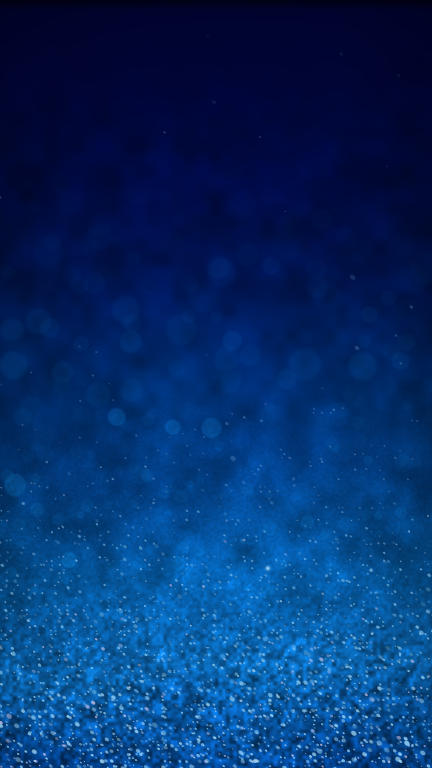
Write a Shadertoy shader that draws this background.

```glsl
const vec3 BACKDROP[9] = vec3[9](
    vec3(0.01, 0.24, 0.52), vec3(0.04, 0.39, 0.68), vec3(0.02, 0.36, 0.65),
    vec3(0.01, 0.26, 0.54), vec3(0.00, 0.18, 0.44), vec3(0.00, 0.09, 0.33),
    vec3(0.00, 0.04, 0.26), vec3(0.00, 0.02, 0.21), vec3(0.00, 0.01, 0.16));
// Larger blurred lights: centre in canvas fractions, radius in widths
const vec3 ACCENTS[5] = vec3[5](
    vec3(0.27, 0.457, 0.024), vec3(0.40, 0.444, 0.021), vec3(0.49, 0.443, 0.027),
    vec3(0.035, 0.368, 0.030), vec3(0.16, 0.271, 0.021));
const vec3 BOKEH_TINT = vec3(0.02, 0.13, 0.17);
const vec3 SPARK_TINT = vec3(0.62, 0.84, 0.97);
const vec3 WARM_TINT = vec3(0.80, 0.76, 0.90);
const vec2 BRIGHT_SPARK = vec2(0.62, 0.26);
const float BOKEH_CELL = 0.075;
const float GRAIN_SIZE = 0.0085;
const float GRAIN_CONTRAST = 1.15;
const float SIDE_SHADE = 0.30;

vec3 hash3(vec2 p) {
    vec3 q = fract(vec3(p.xyx) * vec3(0.1031, 0.1030, 0.0973));
    q += dot(q, q.yxz + 33.33);
    return fract((q.xxy + q.yzz) * q.zyx);
}

float noise(vec2 p) {
    vec2 i = floor(p), f = fract(p);
    f = f * f * (3.0 - 2.0 * f);
    return mix(mix(hash3(i).x, hash3(i + vec2(1, 0)).x, f.x),
               mix(hash3(i + vec2(0, 1)).x, hash3(i + vec2(1, 1)).x, f.x), f.y);
}

vec3 backdrop(float y) {
    float t = clamp(y, 0.0, 0.9999) * 8.0;
    int i = int(t);
    return mix(BACKDROP[i], BACKDROP[i + 1], fract(t));
}

// Soft discs scattered over a jittered grid
float bokeh(vec2 p, float cell, float seed) {
    vec2 q = p / cell, id = floor(q);
    float light = 0.0;
    for (int y = -1; y <= 1; y++)
    for (int x = -1; x <= 1; x++) {
        vec2 c = id + vec2(x, y);
        vec3 h = hash3(c + seed);
        float radius = mix(0.22, 0.46, h.z);
        float strength = hash3(c + seed + 57.0).x;
        float d = length(q - c - h.xy);
        light += strength * strength * (1.0 - smoothstep(radius * 0.65, radius, d));
    }
    return light;
}

// Small points of light: x = brightness, y = warmth
vec2 glitter(vec2 p, float cell, float density, float seed, float pixel) {
    vec2 q = p / cell, id = floor(q);
    vec3 h = hash3(id + seed);
    vec3 k = hash3(id + seed + 91.0);
    vec2 d = q - id - mix(vec2(0.3), vec2(0.7), h.xy);
    d = mat2(0.8, 0.6, -0.6, 0.8) * d * vec2(1.0, 1.35);
    float radius = mix(0.15, 0.36, k.x);
    float soft = max(0.12, 0.7 * pixel / cell);
    float spot = 1.0 - smoothstep(radius - soft, radius + soft, length(d));
    return vec2(spot * step(h.z, density) * mix(0.3, 1.0, k.y), step(0.86, k.z));
}

void mainImage(out vec4 fragColor, in vec2 fragCoord) {
    vec2 uv = fragCoord / iResolution.xy;
    vec2 p = fragCoord / iResolution.x;
    float pixel = 1.0 / iResolution.x;
    float side = 2.0 * uv.x - 1.0;

    // Gradient, side shading and cloudy mottling
    vec3 col = backdrop(uv.y + 0.035 * (noise(p * 5.0) - 0.5));
    float middle = smoothstep(0.0, 0.3, uv.y) * (1.0 - smoothstep(0.75, 1.0, uv.y));
    col *= 1.06 - SIDE_SHADE * side * side * mix(0.55, 1.0, middle);
    float mottle = 0.6 * noise(p * 16.0) + 0.4 * noise(p * 34.0 + 7.0);
    col *= 1.0 + 0.5 * (mottle - 0.5) * middle;

    // Out-of-focus lights, smaller towards the ground
    float haze = smoothstep(0.10, 0.33, uv.y) * (1.0 - smoothstep(0.45, 0.86, uv.y));
    float far = bokeh(p, BOKEH_CELL, 11.0) + bokeh(p + 0.31, BOKEH_CELL * 1.3, 43.0);
    float near = bokeh(p + 0.17, BOKEH_CELL * 0.6, 71.0);
    float lights = mix(near, far, smoothstep(0.25, 0.6, uv.y));
    col += BOKEH_TINT * (lights - 0.25) * 0.42 * haze;
    for (int i = 0; i < 5; i++) {
        vec3 a = ACCENTS[i];
        float d = length((uv - a.xy) * vec2(1.0, iResolution.y / iResolution.x));
        col += BOKEH_TINT * 0.6 * (1.0 - smoothstep(a.z * 0.7, a.z, d));
    }

    // Granular ground, coarser towards the lower edge
    float ground = 1.0 - smoothstep(0.05, 0.34, uv.y);
    float grain = 0.6 * noise(p / GRAIN_SIZE) + 0.4 * noise(p / (GRAIN_SIZE * 1.9) + 19.0);
    col *= 1.0 + GRAIN_CONTRAST * (grain - 0.5) * ground;
    float fine = noise(p / (GRAIN_SIZE * 0.6) + 31.0) - 0.5;
    col *= 1.0 + 0.16 * fine * (1.0 - smoothstep(0.3, 0.62, uv.y));

    // Glitter layers thin out and fade with height
    for (int i = 0; i < 4; i++) {
        float layer = float(i);
        float cell = 0.0095 + 0.0035 * layer;
        float reach = 0.58 - 0.11 * layer;
        float rise = 1.0 - smoothstep(0.0, reach, uv.y);
        vec2 spark = glitter(p + 0.0037 * layer, cell, 0.20 * rise, 23.0 * layer, pixel);
        vec3 tint = mix(SPARK_TINT, WARM_TINT, spark.y);
        col = mix(col, tint, spark.x * mix(0.25, 0.85, rise));
    }
    float d = length((uv - BRIGHT_SPARK) * vec2(1.0, iResolution.y / iResolution.x));
    col = mix(col, SPARK_TINT, exp(-d * d / 0.000025));

    // Thin dark fade along the upper edge
    col *= 1.0 - 0.5 * smoothstep(0.985, 1.0, uv.y);
    fragColor = vec4(clamp(col, 0.0, 1.0), 1.0);
}
```
